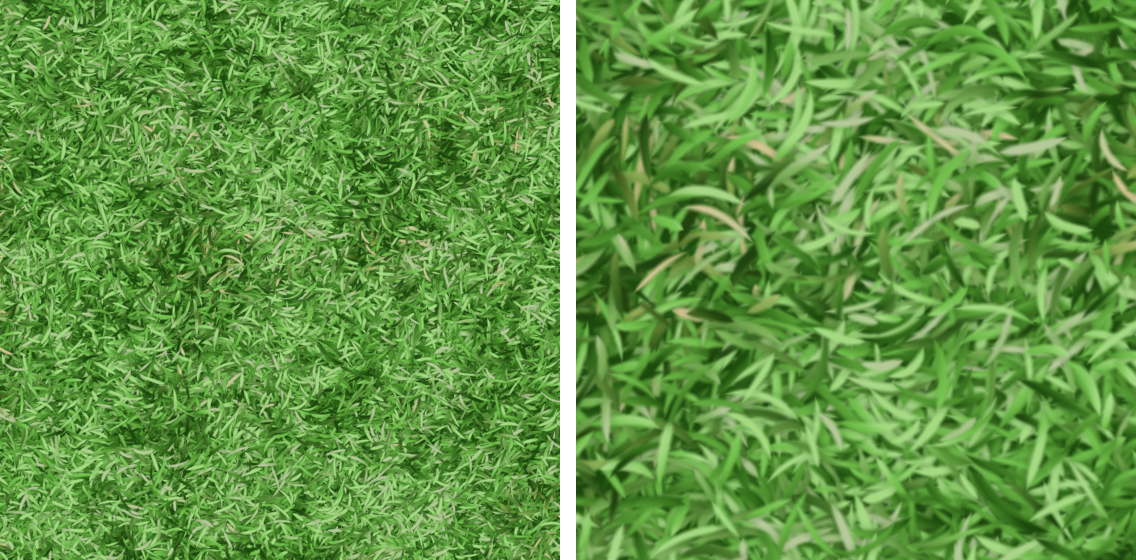
Left, the full canvas; right, a detail of the centre.
Reproduce this texture procedurally as a WebGL 2 fragment shader.

```glsl
#version 300 es
precision highp float;

uniform vec2 u_resolution;
out vec4 fragColor;

#define LAYERS 18
#define CELL 0.028
#define HALF_WIDTH 0.0025
#define SOFTNESS 0.0018
#define SHADOW 0.1
#define PATCH_SCALE 5.0
#define CLUMP_SCALE 19.0
#define FLOW_SCALE 7.0
#define DRYNESS 0.24

const vec3 DEEP_SHADE = vec3(0.11, 0.28, 0.05);

// Integer hash of a lattice cell, three values in 0..1
vec3 hash3(ivec3 cell) {
    uvec3 v = uvec3(cell) * 1664525u + 1013904223u;
    v.x += v.y * v.z; v.y += v.z * v.x; v.z += v.x * v.y;
    v ^= v >> 16u;
    v.x += v.y * v.z; v.y += v.z * v.x; v.z += v.x * v.y;
    return vec3(v >> 8u) / 16777216.0;
}

float cornerSlope(ivec2 corner, vec2 offset) {
    float angle = 6.28319 * hash3(ivec3(corner, 97)).x;
    return dot(vec2(cos(angle), sin(angle)), offset);
}

float gradientNoise(vec2 p) {
    ivec2 i = ivec2(floor(p));
    vec2 f = fract(p);
    vec2 s = f * f * f * (f * (f * 6.0 - 15.0) + 10.0);
    float low = mix(cornerSlope(i, f), cornerSlope(i + ivec2(1, 0), f - vec2(1, 0)), s.x);
    float high = mix(cornerSlope(i + ivec2(0, 1), f - vec2(0, 1)),
                     cornerSlope(i + ivec2(1, 1), f - vec2(1, 1)), s.x);
    return mix(low, high, s.y);
}

// Green ramp from deep shade to sunlit tip
vec3 grassRamp(float tone) {
    vec3 c = mix(DEEP_SHADE, vec3(0.22, 0.44, 0.12), smoothstep(0.0, 0.25, tone));
    c = mix(c, vec3(0.34, 0.59, 0.21), smoothstep(0.2, 0.5, tone));
    c = mix(c, vec3(0.46, 0.74, 0.32), smoothstep(0.45, 0.75, tone));
    return mix(c, vec3(0.66, 0.84, 0.54), smoothstep(0.72, 1.02, tone));
}

// Most blades stay green, some turn dull, a few turn to straw
vec3 bladeTint(float chance, float dryPatch) {
    float dry = chance + dryPatch;
    vec3 tint = mix(vec3(0.98, 1.02, 0.95), vec3(1.08, 0.94, 1.12),
                    smoothstep(0.85 - DRYNESS, 1.05 - DRYNESS, dry));
    return mix(tint, vec3(1.26, 0.92, 1.08), smoothstep(0.95, 1.1, dry));
}

void main() {
    vec2 uv = gl_FragCoord.xy / u_resolution.y;
    float soft = max(SOFTNESS, 0.7 / u_resolution.y);

    // Slow changes of brightness, dryness and lean across the lawn
    float lightPatch = 0.36 * gradientNoise(uv * PATCH_SCALE)
                     + 0.42 * gradientNoise(uv * CLUMP_SCALE + 11.3);
    float dryPatch = 0.4 * gradientNoise(uv * PATCH_SCALE + 31.7);
    float lean = 1.9 + 1.6 * gradientNoise(uv * FLOW_SCALE + 63.1);

    vec3 color = grassRamp(0.15 + 0.3 * gradientNoise(uv * 60.0));

    // Stack blades from the soil upwards
    for (int layer = 0; layer < LAYERS; layer++) {
        float height = float(layer) / float(LAYERS - 1);
        vec2 grid = uv / CELL + fract(float(layer) * vec2(0.618, 0.414));
        ivec2 home = ivec2(floor(grid));

        for (int k = 0; k < 9; k++) {
            ivec2 cell = home + ivec2(k % 3, k / 3) - 1;
            vec3 place = hash3(ivec3(cell, layer));
            vec3 look = hash3(ivec3(cell, layer + 200));
            float size = fract(place.x * 17.0 + look.y * 11.0);

            // Blade frame: x runs root to tip, y runs across
            float angle = lean + 5.2 * (place.z - 0.5) + 3.14159 * step(0.8, look.z);
            vec2 axis = vec2(cos(angle), sin(angle));
            vec2 d = (grid - vec2(cell) - place.xy) * CELL;
            vec2 local = vec2(dot(d, axis), dot(d, vec2(-axis.y, axis.x)));
            float halfLength = CELL * mix(0.3, 0.85, size);
            float along = local.x / halfLength;
            float across = local.y - (look.y - 0.5) * 0.3 * halfLength * along * along;

            // Nearly even width that closes late at both ends
            float bulge = along * along;
            float width = HALF_WIDTH * mix(0.65, 1.25, look.z) * (1.0 - bulge * bulge);
            float edge = abs(across) - width;
            float cover = 1.0 - smoothstep(-soft, soft, edge);
            float shade = 1.0 - smoothstep(0.0, 2.2 * HALF_WIDTH, edge);

            // Lit tip, darker root and one bright side
            float tone = 0.03 + 1.06 * look.x + 0.2 * (height - 0.5) + lightPatch;
            tone += 0.16 * along + 0.06 * clamp(across / HALF_WIDTH, -1.0, 1.0);
            vec3 blade = grassRamp(tone) * bladeTint(fract(look.z * 7.0 + place.z), dryPatch);

            color = mix(color, DEEP_SHADE, SHADOW * shade);
            color = mix(color, blade, cover);
        }
    }

    fragColor = vec4(clamp(color, 0.0, 1.0), 1.0);
}
```
